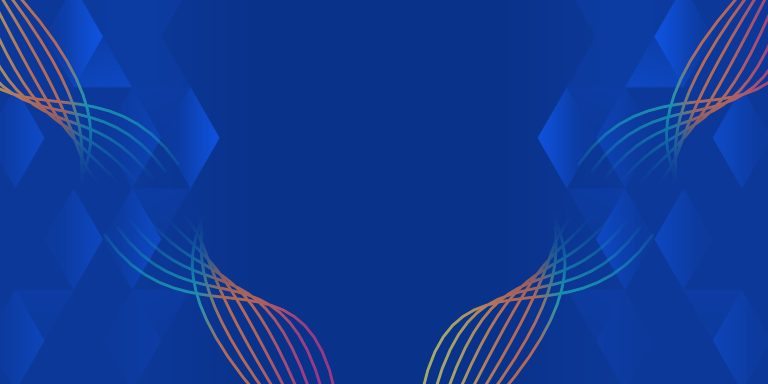
Give the GLSL for this background, as a WebGL 1 fragment shader.

```glsl
precision highp float;

uniform vec2 u_resolution;

// Diamond of the triangular lattice, brightening toward its right corner
float diamond(vec2 q, vec2 center, float blur) {
    vec2 d = q - center;
    float mask = 1.0 - smoothstep(-blur, blur, abs(d.x) + abs(d.y) - 1.0);
    return mask * (0.12 + 0.88 * smoothstep(-0.8, 1.1, d.x));
}

// Half of a diamond: side is 1 for the upper triangle, -1 for the lower
float triangle(vec2 q, vec2 center, float side, float blur) {
    vec2 d = q - center;
    float mask = 1.0 - smoothstep(-blur, blur, abs(d.x) + abs(d.y) - 1.0);
    return mask * smoothstep(-blur, blur, d.y * side) * (1.0 - 0.7 * abs(d.y));
}

float segmentDistance(vec2 p, vec2 a, vec2 b) {
    vec2 ab = b - a;
    return length(p - a - ab * clamp(dot(p - a, ab) / dot(ab, ab), 0.0, 1.0));
}

vec2 bezier(vec2 a, vec2 b, vec2 c, vec2 d, float t) {
    float s = 1.0 - t;
    return s * s * s * a + 3.0 * s * t * (s * b + t * c) + t * t * t * d;
}

// Distance to a twisted ribbon of curves blended between two borders
float ribbonDistance(vec2 p) {
    float nearest = 1.0;
    for (int i = 0; i < 8; i++) {
        float k = float(i) / 7.0;
        vec2 a = mix(vec2(0.508, 0.518), vec2(0.273, 0.388), k);
        vec2 b = mix(vec2(0.625, 0.440), vec2(0.495, 0.068), k);
        vec2 c = mix(vec2(0.326, 0.367), vec2(0.820, 0.419), k);
        vec2 d = mix(vec2(0.682, -0.042), vec2(0.885, -0.094), k);
        vec2 last = a;
        for (int j = 1; j <= 20; j++) {
            vec2 next = bezier(a, b, c, d, float(j) / 20.0);
            nearest = min(nearest, segmentDistance(p, last, next));
            last = next;
        }
    }
    return nearest;
}

// Light added by the facets on one side
float facets(vec2 p, float pixel) {
    vec2 q = (p - vec2(0.116, 0.641)) / vec2(0.076, 0.132);
    float blur = pixel / 0.09;
    float light = 0.85 * diamond(q, vec2(1.0, 2.0), blur);
    light += 0.60 * diamond(q, vec2(-1.0, 0.0), blur);
    light += 0.90 * diamond(q, vec2(5.0, 0.0), blur);
    light += 0.38 * diamond(q, vec2(3.0, 0.0), blur);
    light += 0.50 * diamond(q, vec2(1.0, -2.0), blur);
    light += 0.58 * diamond(q, vec2(3.0, -2.0), blur);
    light += 0.42 * diamond(q, vec2(-1.0, -4.0), blur);
    light += 0.18 * diamond(q, vec2(3.0, -4.0), blur);
    light += 0.42 * triangle(q, vec2(2.0, 1.0), 1.0, blur);
    light += 0.18 * triangle(q, vec2(4.0, 1.0), -1.0, blur);
    light += 0.16 * triangle(q, vec2(4.0, -1.0), -1.0, blur);
    light += 0.15 * triangle(q, vec2(0.0, -3.0), -1.0, blur);
    light += 0.15 * triangle(q, vec2(4.0, -3.0), -1.0, blur);

    // Broad panel with a notched right edge
    float notch = q.x - 4.0 - abs(q.y - 2.0);
    light += 0.13 * (1.0 - smoothstep(-blur, blur, notch))
        * smoothstep(1.0 - blur, 1.0 + blur, q.y) * smoothstep(0.0, 3.0, q.x);
    return light;
}

void main() {
    vec2 p = gl_FragCoord.xy / u_resolution.y;
    p.x *= 2.0 * u_resolution.y / u_resolution.x;
    float pixel = 1.0 / u_resolution.y;
    bool isLeft = p.x < 0.986;
    p.x = 0.986 - abs(p.x - 0.986);

    // Deep blue field, lighter at the sides
    vec3 color = mix(vec3(0.047, 0.220, 0.600), vec3(0.035, 0.196, 0.540),
        smoothstep(0.30, 0.74, p.x));
    color = mix(color, vec3(0.060, 0.330, 0.890), min(facets(p, pixel), 1.0));

    // Half turn sends the upper ribbon onto the lower one
    bool isUpper = p.y > 0.4805;
    vec2 r = isUpper ? vec2(0.737, 0.961) - p : p;
    float line = 1.0 - smoothstep(0.0035 - 0.5 * pixel, 0.0035 + 0.7 * pixel, ribbonDistance(r));
    line *= 0.88 * (1.0 - smoothstep(0.19, 0.46, r.y));

    // Teal through orange to yellow or magenta
    vec3 tip = isLeft == isUpper ? vec3(0.73, 0.72, 0.38) : vec3(0.68, 0.22, 0.52);
    vec3 ink = mix(vec3(0.10, 0.64, 0.72), vec3(0.80, 0.44, 0.30), smoothstep(0.50, 0.59, r.x));
    ink = mix(ink, tip, smoothstep(0.62, 0.84, r.x));
    gl_FragColor = vec4(mix(color, ink, line), 1.0);
}
```
